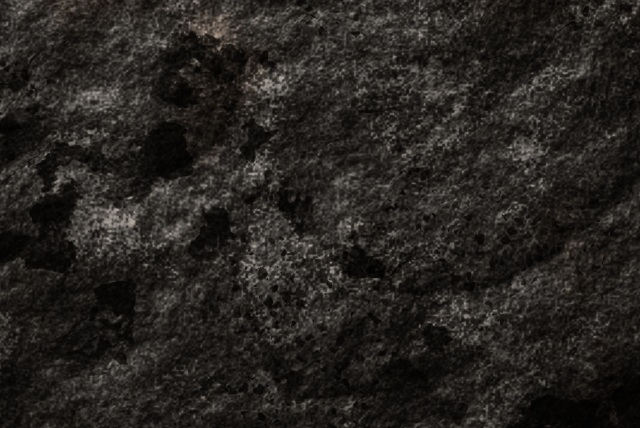
Reproduce this texture procedurally as a WebGL 1 fragment shader.

```glsl
precision highp float;

uniform vec2 u_resolution;

// Tone
const float MID_TONE = 0.122;
const float CONTRAST = 0.62;
const float MAX_TONE = 0.65;
const vec3 SHADOW_TINT = vec3(1.13, 0.99, 0.85);
const vec3 STONE_TINT = vec3(1.05, 1.0, 0.945);
const vec3 RUST_TINT = vec3(1.14, 0.97, 0.86);

// Feature sizes, in cycles per canvas height
const float FOLD_SCALE = 1.4;
const float RELIEF_SCALE = 5.0;
const float PATCH_SCALE = 5.0;
const float CREVICE_SCALE = 10.0;
const float PIT_SCALE = 40.0;
const float GRAIN_SCALE = 85.0;

// Feature strengths
const float BROAD_GAIN = 1.9;
const float LIGHT_GAIN = 0.25;
const float GRAIN_GAIN = 1.8;
const float FOLD_GAIN = 0.75;
const float PALE_GAIN = 0.75;
const float CREVICE_DEPTH = 2.1;
const float PIT_DEPTH = 1.9;

const vec2 LIGHT_STEP = vec2(-0.0019, 0.0028);
const float FOLD_ANGLE = 0.42;
const mat2 OCTAVE_TURN = mat2(0.8, 0.6, -0.6, 0.8);

float hash(vec2 p) {
  vec3 q = fract(vec3(p.xyx) * 0.1031);
  q += dot(q, q.yzx + 33.33);
  return fract((q.x + q.y) * q.z);
}

float noise(vec2 p) {
  vec2 cell = floor(p);
  vec2 f = fract(p);
  f = f * f * (3.0 - 2.0 * f);
  float low = mix(hash(cell), hash(cell + vec2(1.0, 0.0)), f.x);
  float high = mix(hash(cell + vec2(0.0, 1.0)), hash(cell + 1.0), f.x);
  return mix(low, high, f.y);
}

float fbm(vec2 p) {
  float sum = 0.0;
  float amplitude = 0.5;
  for (int i = 0; i < 6; i++) {
    sum += amplitude * noise(p);
    p = OCTAVE_TURN * p * 2.03 + 17.3;
    amplitude *= 0.5;
  }
  return sum;
}

// Ragged holes of mixed size, 1 inside
float pits(vec2 p) {
  p += 0.55 * vec2(noise(p * 2.3), noise(p * 2.3 + 50.0));
  vec2 cell = floor(p);
  float hole = 0.0;
  for (int y = -1; y <= 1; y++) {
    for (int x = -1; x <= 1; x++) {
      vec2 id = cell + vec2(float(x), float(y));
      vec2 center = id + vec2(hash(id + 3.7), hash(id + 41.2));
      float radius = 0.55 * pow(hash(id + 75.1), 2.0);
      hole = max(hole, 1.0 - smoothstep(radius * 0.6 - 0.02, radius, length(p - center)));
    }
  }
  return hole;
}

// Overlapping layers: a lit lip above a shaded hollow
float folds(vec2 p) {
  float layer = fract(3.0 * noise(p) + 1.1 * noise(p * 2.1 + 8.0) + 0.15 * fbm(p * 7.0));
  float lip = smoothstep(0.4, 0.95, layer) * (1.0 - smoothstep(0.97, 1.0, layer));
  float hollow = 1.0 - smoothstep(0.0, 0.4, layer);
  return 0.8 * lip - 1.2 * hollow * smoothstep(0.0, 0.03, layer);
}

void main() {
  vec2 p = gl_FragCoord.xy / u_resolution.y;
  vec2 uv = gl_FragCoord.xy / u_resolution;
  vec2 warp = vec2(fbm(p * 2.3 + 5.1), fbm(p * 2.3 + 31.7)) - 0.5;

  // Strokes run up to the right
  float c = cos(FOLD_ANGLE);
  float s = sin(FOLD_ANGLE);
  vec2 flow = mat2(c, -s, s, c) * p * vec2(0.6, 1.25) + 0.3 * warp;

  // Broad light: brighter upper middle, dim foot and right edge
  float tone = 0.55 * smoothstep(0.0, 0.65, uv.y) - 0.15;
  tone -= 0.45 * smoothstep(0.72, 1.0, uv.x) + 0.3 * (1.0 - smoothstep(0.0, 0.18, uv.x));
  tone += BROAD_GAIN * (fbm(flow * 2.4 + 12.0) - 0.5);

  // Folds and rough relief
  float foldMask = smoothstep(0.25, 0.6, noise(p * 2.6 + 60.0));
  tone += FOLD_GAIN * foldMask * folds(flow * FOLD_SCALE);
  vec2 rough = (p + 0.12 * warp) * RELIEF_SCALE;
  float slope = fbm(rough) - fbm(rough + LIGHT_STEP * RELIEF_SCALE);
  tone += LIGHT_GAIN * slope / length(LIGHT_STEP);

  // Fine grain
  float grain = 0.35 * noise(OCTAVE_TURN * p * GRAIN_SCALE);
  grain += 0.95 * noise(p * GRAIN_SCALE * 2.1 + 9.0) - 0.65;
  tone += GRAIN_GAIN * grain;

  // Pale crusts, broken up by the grain
  float crust = fbm((p + 0.25 * warp) * PATCH_SCALE + 90.0) + 0.16 * grain;
  float pale = smoothstep(0.57, 0.65, crust);
  tone += PALE_GAIN * pale;

  // Ragged crevices, thin cracks and clustered pits
  float gap = fbm((p * vec2(0.85, 1.0) + 0.2 * warp) * CREVICE_SCALE + 140.0);
  float creviceMask = smoothstep(0.4, 0.6, noise(p * 3.5 + 77.0));
  float crevice = creviceMask * (1.0 - smoothstep(0.35, 0.39, gap));
  float seam = abs(fbm(flow * 4.0 + 180.0) - 0.5);
  float crackMask = smoothstep(0.5, 0.62, noise(p * 4.0 + 23.0));
  float crack = crackMask * (1.0 - smoothstep(0.002, 0.014, seam));
  tone -= CREVICE_DEPTH * max(crevice, 0.6 * crack);
  float pitMask = smoothstep(0.5, 0.62, fbm(p * 2.8 + 210.0));
  tone -= PIT_DEPTH * pitMask * pits(p * PIT_SCALE);

  // Tone curve and warm stone colour
  float value = MID_TONE * exp(CONTRAST * tone);
  value = MAX_TONE * (1.0 - exp(-value * (1.0 + 0.7 * value) / MAX_TONE));
  vec3 color = mix(SHADOW_TINT, STONE_TINT, smoothstep(0.0, 0.26, value));
  float rust = smoothstep(0.53, 0.7, fbm(p * 2.2 + 300.0));
  color *= mix(vec3(1.0), RUST_TINT, 0.5 * rust * (1.0 - pale));
  gl_FragColor = vec4(color * value, 1.0);
}
```
